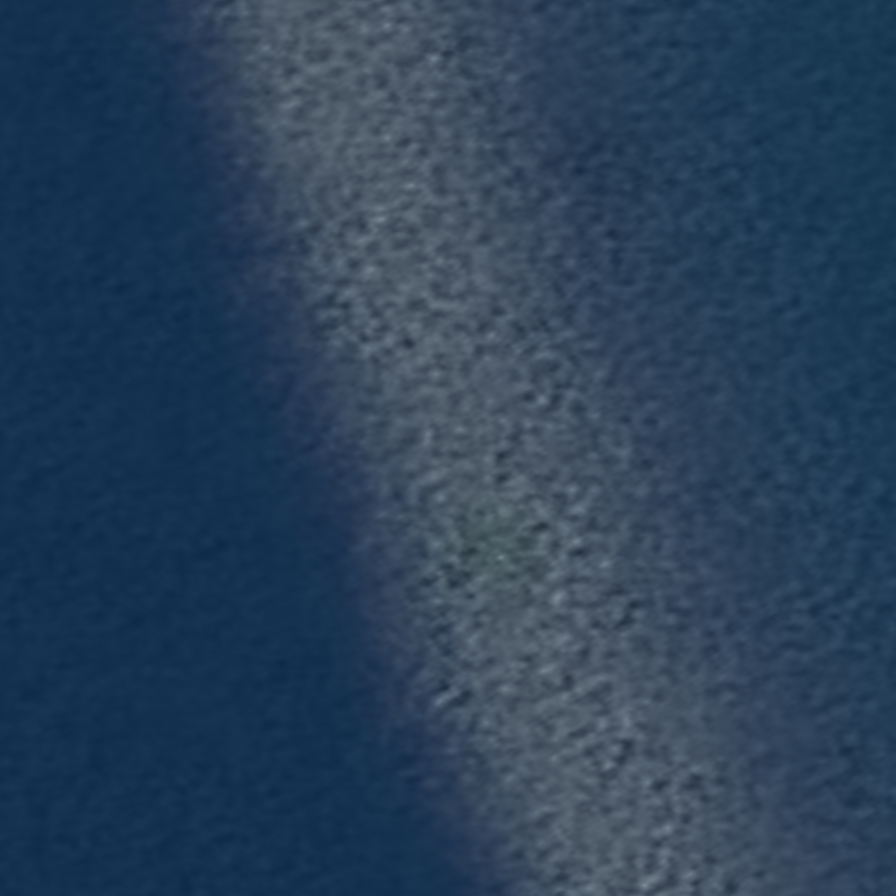
Give the GLSL for this texture, as a WebGL 2 fragment shader.

```glsl
#version 300 es
precision highp float;

uniform vec2 u_resolution;
out vec4 fragColor;

const vec3 DEEP_BLUE = vec3(0.075, 0.195, 0.310);
const vec3 TEAL_BLUE = vec3(0.098, 0.222, 0.325);
const vec3 SLATE_BLUE = vec3(0.190, 0.262, 0.355);
const vec3 VIOLET_BLUE = vec3(0.160, 0.210, 0.325);
const vec3 PALE_GREY = vec3(0.305, 0.355, 0.410);
const vec3 GRAIN_TINT = vec3(0.96, 1.0, 0.98);

float hash(vec2 p) {
    return fract(sin(dot(p, vec2(127.1, 311.7))) * 43758.5453);
}

float valueNoise(vec2 p) {
    vec2 cell = floor(p);
    vec2 f = fract(p);
    f = f * f * (3.0 - 2.0 * f);
    float low = mix(hash(cell), hash(cell + vec2(1.0, 0.0)), f.x);
    float high = mix(hash(cell + vec2(0.0, 1.0)), hash(cell + vec2(1.0, 1.0)), f.x);
    return mix(low, high, f.y);
}

float fbm(vec2 p, int octaves) {
    float sum = 0.0;
    float weight = 0.5;
    for (int i = 0; i < octaves; i++) {
        sum += weight * (valueNoise(p) - 0.5);
        p = mat2(1.6, 1.2, -1.2, 1.6) * p + 17.3;
        weight *= 0.5;
    }
    return sum;
}

vec2 rotate(vec2 p, float angle) {
    float c = cos(angle);
    float s = sin(angle);
    return vec2(c * p.x + s * p.y, c * p.y - s * p.x);
}

// Height difference along the light direction gives a raised grain
float relief(vec2 p, vec2 light) {
    return fbm(p + light, 2) - fbm(p - light, 2);
}

float softSpot(vec2 p, vec2 center, float radius) {
    vec2 d = (p - center) / radius;
    return exp(-dot(d, d));
}

// Signed horizontal distance from the slightly curved diagonal band
float bandOffset(vec2 p) {
    return p.x - (0.725 - 0.40 * p.y + 0.05 * p.y * p.y);
}

vec3 baseColor(vec2 p, float offset, float band) {
    float rightSide = smoothstep(-0.22, 0.0, offset);
    float tail = 1.0 - smoothstep(0.12, 0.56, offset);
    vec3 color = mix(DEEP_BLUE, mix(TEAL_BLUE, SLATE_BLUE, tail), rightSide);
    float fringe = exp(-pow((offset + 0.17) / 0.065, 2.0));
    color = mix(color, VIOLET_BLUE, 0.55 * fringe);
    color = mix(color, PALE_GREY, band);
    color += vec3(-0.02, 0.0, -0.025) * softSpot(p, vec2(0.55, 0.39), 0.06);
    return color - 0.02 * softSpot(p, vec2(0.65, 0.82), 0.07);
}

void main() {
    vec2 uv = gl_FragCoord.xy / u_resolution;

    // Uneven, soft band edges
    float offset = bandOffset(uv) + 0.06 * fbm(uv * 9.0, 3) + 0.05 * fbm(uv * 50.0, 2);
    float band = smoothstep(-0.23, -0.05, offset) * (1.0 - smoothstep(0.0, 0.24, offset));
    vec3 color = baseColor(uv, offset, band);

    // Short strokes rising to the right, at two sizes and angles
    vec2 strokes = rotate(uv, 0.45) * vec2(58.0, 88.0);
    vec2 crumbs = rotate(uv, -0.15) * vec2(72.0, 104.0) + 31.0;
    float grain = relief(strokes, vec2(-0.22, 0.45));
    grain += 0.7 * relief(crumbs, vec2(0.25, 0.42));

    // Grain gathers in patches and is strongest inside the band
    float patches = 0.55 + 0.9 * valueNoise(uv * 16.0 + 5.0);
    float rightGrain = smoothstep(-0.24, -0.05, offset) * (1.0 - smoothstep(0.2, 0.7, offset));
    float strength = (0.030 + 0.055 * rightGrain + 0.125 * band) * patches;
    color += GRAIN_TINT * grain * strength;

    // Scattered bright flecks
    float fleck = smoothstep(0.35, 0.75, grain);
    color += 0.055 * fleck * band * patches * GRAIN_TINT;

    // Broad cloth-like mottling
    color += 0.022 * fbm(uv * 26.0 + 9.0, 3) * (1.0 + band);

    fragColor = vec4(clamp(color, 0.0, 1.0), 1.0);
}
```
